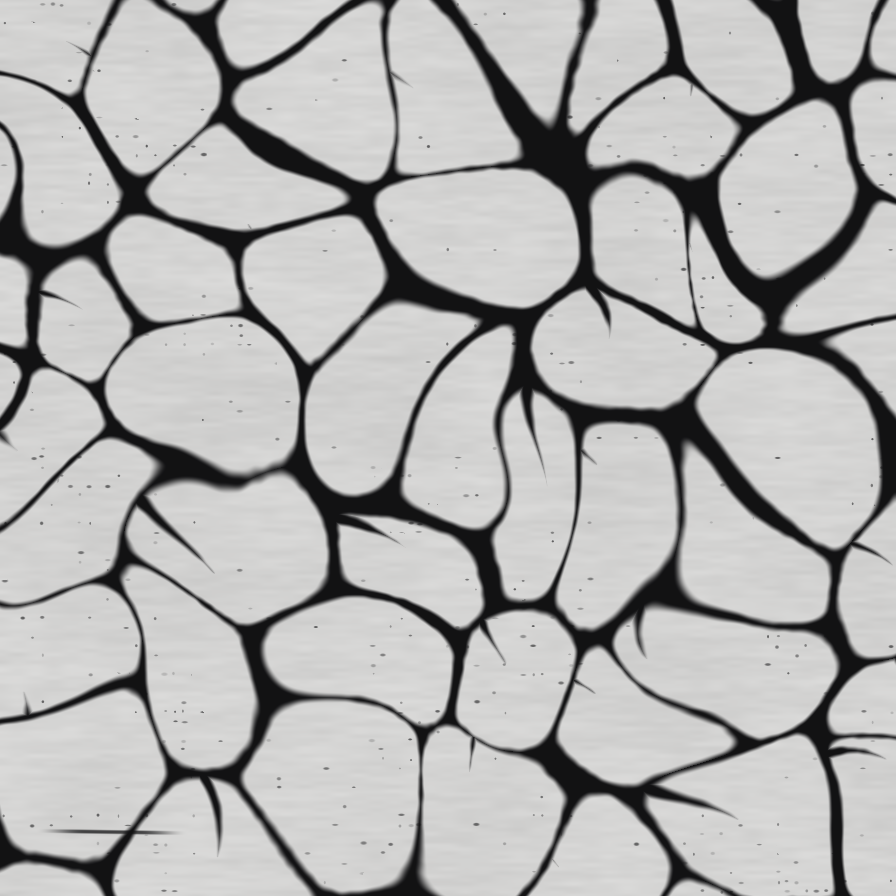
This texture is drawn by a three.js fragment shader. Its source:

```glsl
// Pale, faintly brushed cells parted by a network of black cracks.
// A warped Voronoi diagram gives the cracks, a soft minimum over its borders
// rounds the cells and fills the junctions; spurs, hairlines and specks follow.
varying vec2 vUv;

const vec3 PAPER = vec3(0.825, 0.824, 0.82);
const vec3 INK = vec3(0.07, 0.07, 0.076);
const float CELLS = 6.5;         // cells across the canvas
const float JITTER = 0.86;       // irregularity of the cell centres
const float WARP = 0.55;         // bending of the cracks
const float THIN = 0.013;        // half widths of cracks, in cells
const float THICK = 0.095;
const float ROUNDING = 0.062;    // fillet size at junctions
const float SOFTNESS = 0.021;    // blur of the crack edges
const float SPUR_SHARE = 0.5;    // share of cells with a dead-end crack
const float SPUR_TAPER = 0.13;
const vec2 CRACK_NORMAL = vec2(0.8, 0.6);  // across the heavy cracks
const float STREAKS = 0.028;
const float SPECK_GRID = 95.0;

float hash(vec2 p) {
  vec3 q = fract(p.xyx * 0.1031);
  q += dot(q, q.yzx + 33.33);
  return fract((q.x + q.y) * q.z);
}

vec2 hash2(vec2 p) {
  return vec2(hash(p + 17.3), hash(p + 61.7));
}

float noise(vec2 p) {
  vec2 i = floor(p), f = fract(p);
  f = f * f * (3.0 - 2.0 * f);
  return mix(mix(hash(i), hash(i + vec2(1, 0)), f.x),
             mix(hash(i + vec2(0, 1)), hash(i + vec2(1, 1)), f.x), f.y);
}

vec2 centre(vec2 id) {
  return id + 0.5 + JITTER * (hash2(id) - 0.5);
}

// Half width of the crack between two cells, the same seen from either side
float crackWidth(vec2 idSum, vec2 normal, float swell) {
  float h = hash(idSum + 5.1);
  float slant = pow(abs(dot(normal, CRACK_NORMAL)), 4.0);
  return mix(THIN, THICK, h * h * (0.25 + 0.75 * slant)) * swell;
}

// Tapered crack that grows from inside a cell out to its border
float spur(vec2 rel, vec2 id) {
  if (hash(id + 83.0) > SPUR_SHARE) return 1.0;
  float angle = 2.05 + 1.5 * (hash(id + 29.0) - 0.5);
  if (hash(id + 47.0) > 0.7) angle += 3.14159;
  vec2 dir = vec2(cos(angle), sin(angle));
  float along = dot(rel, dir) - mix(0.1, 0.3, hash(id + 11.0));
  float side = dot(rel, vec2(-dir.y, dir.x)) + 0.3 * (hash(id + 37.0) - 0.5);
  side += (hash(id + 53.0) - 0.5) * along * along * 1.6;
  return abs(side) + 0.014 - SPUR_TAPER * max(along, 0.0) + max(-along, 0.0);
}

// Signed distance to the cracks, negative inside them
float cracks(vec2 p) {
  vec2 cell = floor(p), nearId = cell, nearRel = vec2(8.0);
  for (int y = -1; y <= 1; y++)
    for (int x = -1; x <= 1; x++) {
      vec2 id = cell + vec2(x, y), rel = centre(id) - p;
      if (dot(rel, rel) < dot(nearRel, nearRel)) { nearRel = rel; nearId = id; }
    }
  float swell = 0.45 + 1.1 * noise(p * 2.3 + 9.0);
  float rough = 0.014 * (noise(p * 13.0) - 0.5);
  float sum = 0.0;
  for (int y = -2; y <= 2; y++)
    for (int x = -2; x <= 2; x++) {
      vec2 id = nearId + vec2(x, y);
      if (x == 0 && y == 0) continue;
      vec2 rel = centre(id) - p, normal = normalize(rel - nearRel);
      float border = dot(0.5 * (rel + nearRel), normal);
      sum += exp(-(border - crackWidth(id + nearId, normal, swell)) / ROUNDING);
    }
  float network = -ROUNDING * log(sum);
  return min(network, spur(-nearRel, nearId)) + rough;
}

// Sparse short specks, gathered in patches
float specks(vec2 uv) {
  vec2 g = uv * SPECK_GRID, id = floor(g);
  vec2 size = mix(vec2(0.1), vec2(0.36, 0.2), hash2(id + 7.0));
  vec2 d = abs(fract(g) - 0.5 - 0.24 * (hash2(id) - 0.5)) / size;
  float patchiness = smoothstep(0.45, 0.9, noise(uv * 11.0 + 3.0));
  float present = step(hash(id + 19.0), 0.012 + 0.13 * patchiness);
  return present * (1.0 - smoothstep(0.4, 1.3, length(d))) * mix(0.2, 0.8, hash(id + 41.0));
}

// A few thin, nearly level scratches
float hairlines(vec2 uv) {
  vec2 g = uv * vec2(4.0, 7.0), id = floor(g), f = fract(g) - 0.5;
  float level = f.y + 0.06 * f.x * (hash(id + 2.0) - 0.5);
  float reach = 1.0 - smoothstep(0.12, 0.34, abs(f.x));
  return step(0.86, hash(id + 71.0)) * reach * (1.0 - smoothstep(0.005, 0.022, abs(level)));
}

void main() {
  vec2 p = vUv * CELLS + 20.0;
  p += WARP * (vec2(noise(p * 1.1), noise(p * 1.1 + 31.0)) - 0.5);

  // Brushed ground
  float streak = noise(vUv * vec2(14.0, 130.0)) + noise(vUv * vec2(50.0, 230.0)) - 1.0;
  vec3 color = PAPER + STREAKS * streak + 0.03 * (noise(vUv * 9.0) - 0.5);

  // Marks and cracks
  color = mix(color, INK, 0.75 * max(specks(vUv), hairlines(vUv)));
  float ink = 1.0 - smoothstep(-SOFTNESS, SOFTNESS * 1.2, cracks(p));
  gl_FragColor = vec4(mix(color, INK, ink), 1.0);
}
```
